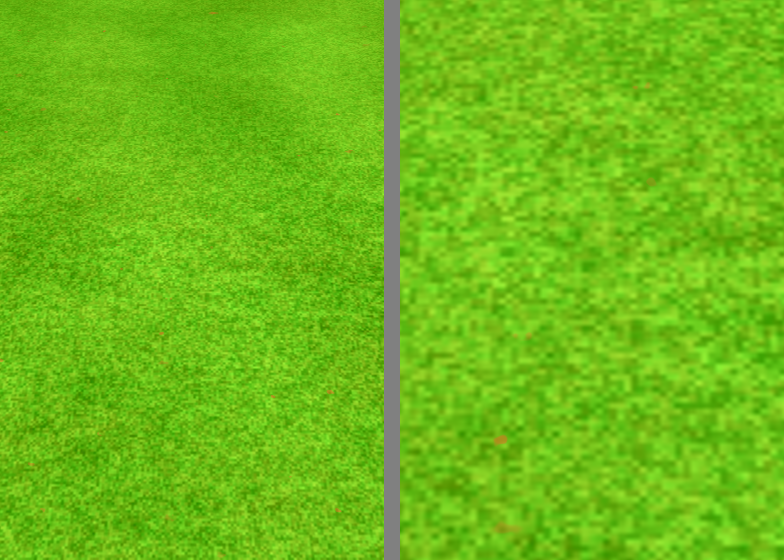
Left: the whole. Right: its middle third, enlarged.
Give the GLSL for this texture, as a Shadertoy shader.

```glsl
const vec3 MEAN_GREEN = vec3(0.425, 0.735, 0.085);
const vec3 TONE_STEP = vec3(0.062, 0.065, 0.040);   // colour change per unit of tone
const vec3 HUE_STEP = vec3(0.034, -0.004, 0.004);   // shift towards yellow
const vec3 DRY_COLOR = vec3(0.76, 0.53, 0.13);
const float HORIZON = 2.2;          // height where the lawn would vanish
const float BLADE_WIDTH = 0.0024;
const float ROW_COUNT = 930.0;
const float GRAIN_CONTRAST = 0.92;
const float FAR_CONTRAST = 0.45;    // share of grain left at the far end
const float MOW_CONTRAST = 0.42;
const float DRY_DENSITY = 0.22;
const float TAU = 6.2831853;

// Integer hash of a lattice point, 0 to 1
float hash(vec2 cell, uint seed) {
    uvec2 q = uvec2(ivec2(cell));
    uint h = q.x * 1597334673u ^ q.y * 3812015801u ^ seed * 2798796415u;
    h = (h ^ (h >> 16u)) * 2146121005u;
    h = (h ^ (h >> 15u)) * 2221713035u;
    return float((h ^ (h >> 16u)) >> 8u) / 16777216.0;
}

// Value noise with zero mean and about unit deviation
float noise(vec2 p, uint seed) {
    vec2 cell = floor(p);
    vec2 f = fract(p);
    f = f * f * (3.0 - 2.0 * f);
    float low = mix(hash(cell, seed), hash(cell + vec2(1, 0), seed), f.x);
    float high = mix(hash(cell + vec2(0, 1), seed), hash(cell + vec2(1, 1), seed), f.x);
    return (mix(low, high, f.y) - 0.5) * 4.67;
}

// Screen to lawn: blades shrink and flatten with distance
vec2 lawnPosition(vec2 uv, float middle) {
    float nearness = HORIZON - uv.y;
    return vec2((uv.x - middle) / (nearness * BLADE_WIDTH), ROW_COUNT / nearness);
}

// Wide mowing bands that drift sideways and narrow with distance
float mowing(float across, float y) {
    float center = mix(0.68, 0.27, smoothstep(0.35, 0.9, y));
    float period = mix(1.15, 0.57, smoothstep(0.2, 0.9, y));
    float strength = mix(0.6, 1.0, smoothstep(0.3, 0.75, y));
    return strength * cos(TAU * (across - center) / period);
}

// Scattered small dry spots, at most one per cell
float dryGrass(vec2 lawn) {
    vec2 p = lawn / vec2(22.0, 16.0);
    vec2 cell = floor(p);
    vec2 center = 0.3 + 0.4 * vec2(hash(cell, 11u), hash(cell, 12u));
    float size = mix(0.5, 1.6, pow(hash(cell, 13u), 4.0));
    vec2 offset = (fract(p) - center) * vec2(22.0, 16.0) / vec2(1.6, 1.0);
    float ragged = length(offset) + 0.3 * noise(lawn * 0.9, 14u);
    float spot = 1.0 - smoothstep(size * 0.4, size * 1.3, ragged);
    float present = step(hash(cell, 15u), DRY_DENSITY);
    return spot * present * mix(0.25, 0.75, hash(cell, 16u));
}

void mainImage(out vec4 fragColor, in vec2 fragCoord) {
    vec2 uv = fragCoord / iResolution.y;
    float across = fragCoord.x / iResolution.x;
    vec2 lawn = lawnPosition(uv, 0.5 * iResolution.x / iResolution.y);

    // Fine blades and tufts
    float grain = 0.82 * noise(lawn, 1u)
                + 0.42 * noise(lawn * vec2(0.42, 0.55) + 7.3, 2u)
                + 0.24 * noise(lawn * vec2(0.14, 0.22), 3u);
    float fade = mix(1.0, FAR_CONTRAST, smoothstep(0.5, 1.0, uv.y));

    // Soft patches of light and shade
    float broad = noise(uv * vec2(5.0, 8.0) + 2.6, 4u);
    float streaks = noise(uv * vec2(11.0, 38.0) + 5.1, 5u);
    float farShade = smoothstep(0.93, 1.0, uv.y);
    float patches = MOW_CONTRAST * mowing(across, uv.y)
                  + 0.24 * broad + 0.17 * streaks - 0.4 * farShade;

    float tone = GRAIN_CONTRAST * fade * grain + patches;
    float hue = fade * (0.75 * noise(lawn * 0.8 + 3.7, 6u)
              + 0.35 * noise(lawn * 0.3, 7u))
              + 0.25 * noise(uv * vec2(6.0, 13.0), 8u) + 0.35 * farShade;

    vec3 color = MEAN_GREEN + TONE_STEP * tone + HUE_STEP * hue;
    color = mix(color, DRY_COLOR + 0.5 * TONE_STEP * tone, dryGrass(lawn));
    fragColor = vec4(clamp(color, 0.0, 1.0), 1.0);
}
```
